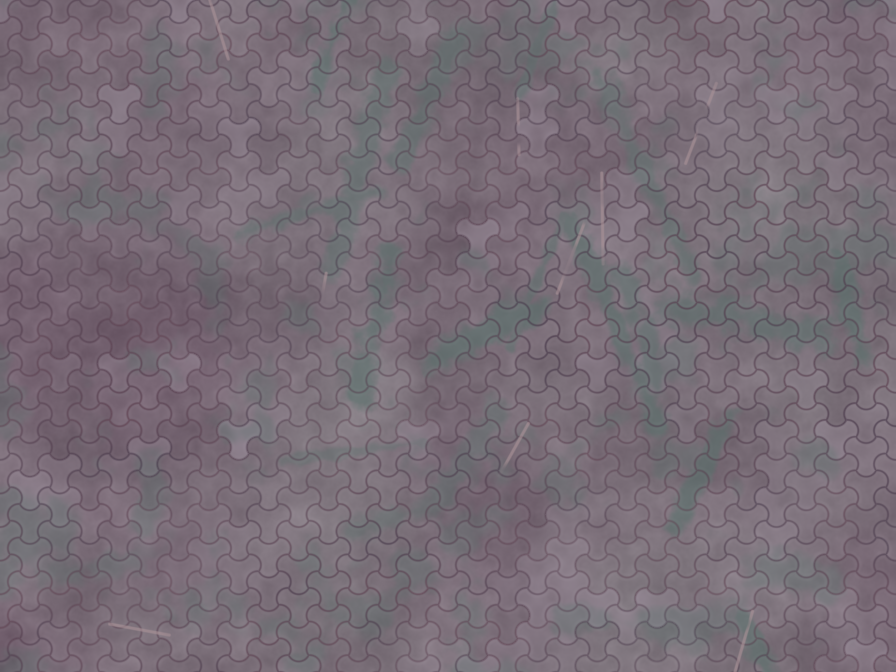
Reproduce this texture procedurally as a Shadertoy shader.

```glsl
// Weathered mauve paving of interlocking three-lobed stones, with green stains and pale scratches.

const float COLUMNS = 30.0;           // stones across a 4:3 canvas
const float ROWS = 20.0;              // stones down
const float ASPECT = 4.0 / 3.0;
const float COLUMN_STEP = 0.8660254;  // column spacing in stone heights
const float HALF_SIDE = 0.2886751;    // half a hexagon side
const float LOBE_INSET = 0.13;        // lobe centre behind its hexagon side
const float SEAM_WIDTH = 0.022;       // half width, in stone heights
const float SEAM_STRENGTH = 0.52;
const float STONE_VARIATION = 0.036;
const int STAINS = 18;
const int SCRATCHES = 9;

const vec3 MAUVE = vec3(0.455, 0.383, 0.438);
const vec3 GREY = vec3(0.490, 0.458, 0.486);
const vec3 LILAC = vec3(0.570, 0.520, 0.570);
const vec3 GREEN = vec3(0.345, 0.440, 0.420);
const vec3 SEAM_PLUM = vec3(0.270, 0.220, 0.290);
const vec3 SEAM_RED = vec3(0.390, 0.265, 0.325);
const vec3 SCRATCH = vec3(0.660, 0.570, 0.590);

float hash(vec2 p) {
    vec3 q = fract(p.xyx * 0.1031);
    q += dot(q, q.yzx + 33.33);
    return fract((q.x + q.y) * q.z);
}

float noise(vec2 p) {
    vec2 i = floor(p), f = fract(p);
    f = f * f * (3.0 - 2.0 * f);
    return mix(mix(hash(i), hash(i + vec2(1, 0)), f.x),
               mix(hash(i + vec2(0, 1)), hash(i + vec2(1, 1)), f.x), f.y);
}

float fbm(vec2 p) {
    float sum = 0.0, weight = 0.5;
    for (int i = 0; i < 4; i++) {
        sum += weight * noise(p);
        p = mat2(1.6, 1.2, -1.2, 1.6) * p + 7.3;
        weight *= 0.5;
    }
    return sum / 0.9375;
}

// Stone centre in xy, distance to the nearest seam in z.
// Each stone is a hexagon with three bulging sides and three hollow ones.
vec3 paving(vec2 q) {
    float radius = length(vec2(HALF_SIDE, LOBE_INSET));
    float seam = 1.0, best = 9.0;
    vec2 stone = vec2(0);
    float nearColumn = floor(q.x / COLUMN_STEP + 0.5);
    for (int i = -1; i <= 1; i++) {
        float column = nearColumn + float(i);
        float shift = 0.5 * mod(column, 2.0);
        float nearRow = floor(q.y - shift + 0.5);
        for (int j = -1; j <= 1; j++) {
            vec2 centre = vec2(column * COLUMN_STEP, nearRow + float(j) + shift);
            vec2 p = q - centre;
            float score = length(p);
            for (int k = 0; k < 3; k++) {
                float angle = radians(30.0 + 120.0 * float(k));
                vec2 dir = vec2(cos(angle), sin(angle));
                vec2 local = vec2(dot(p, dir) - 0.5, dot(p, vec2(-dir.y, dir.x)));
                float arc = length(local + vec2(LOBE_INSET, 0)) - radius;
                if (local.x > 0.0) {
                    seam = min(seam, abs(arc));
                    if (arc < 0.0) score = -1.0;
                }
            }
            if (score < best) { best = score; stone = centre; }
        }
    }
    return vec3(stone, seam);
}

// Distance to a randomly placed stroke; steep strokes outnumber shallow ones.
float stroke(vec2 p, float seed, float left, float halfLength) {
    vec2 centre = vec2(ASPECT * mix(left, 0.95, hash(vec2(seed, 1.7))), hash(vec2(seed, 5.3)));
    float lean = hash(vec2(seed, 9.1));
    float angle = lean < 0.3 ? mix(-0.3, 0.6, lean / 0.3) : mix(1.0, 2.1, (lean - 0.3) / 0.7);
    vec2 dir = vec2(cos(angle), sin(angle));
    p -= centre;
    return length(p - dir * clamp(dot(p, dir), -halfLength, halfLength));
}

void mainImage(out vec4 fragColor, in vec2 fragCoord) {
    vec2 uv = fragCoord / iResolution.y;
    float pixel = 1.0 / iResolution.y;
    vec2 scale = vec2(COLUMNS * COLUMN_STEP / ASPECT, ROWS);
    vec3 cell = paving(uv * scale);
    vec2 stoneUv = cell.xy / scale;

    // Stone colour: broad patches, one tone per stone, fine mottling
    float centreRight = exp(-5.0 * pow(uv.x / ASPECT - 0.65, 2.0));
    float hue = 0.15 + 0.5 * centreRight + 1.5 * (fbm(uv * 4.0 + 3.0) - 0.5);
    vec3 color = mix(MAUVE, GREY, clamp(hue, 0.0, 1.0));
    color += STONE_VARIATION * (hash(floor(cell.xy * 4.0 + 50.5)) - 0.5);
    color += 0.12 * (fbm(uv * 9.0) - 0.5) + 0.07 * (fbm(uv * 55.0) - 0.5);
    float bleach = smoothstep(0.55, 0.8, fbm(stoneUv * 11.0 + 20.0));
    color = mix(color, LILAC, bleach * (0.25 + 0.6 * noise(uv * 45.0)));

    // Ragged green stains
    float ragged = fbm(uv * 38.0 + 11.0), stain = 0.0;
    for (int i = 0; i < STAINS; i++) {
        float seed = float(i) + 13.0;
        float width = mix(0.008, 0.026, hash(vec2(seed, 2.9)));
        float d = stroke(uv, seed, 0.3, mix(0.05, 0.17, hash(vec2(seed, 4.1))));
        float strength = mix(0.35, 0.85, hash(vec2(seed, 6.7)));
        stain = max(stain, strength * (1.0 - smoothstep(0.2, 1.3, d / width + 2.0 * (ragged - 0.5))));
    }
    stain = max(stain, 0.4 * smoothstep(0.56, 0.75, fbm(uv * 13.0 + 40.0)));
    color = mix(color, GREEN, 0.8 * stain);

    // Seams with uneven depth and a faint worn rim
    float line = 1.0 - smoothstep(0.0, SEAM_WIDTH + ROWS * pixel, cell.z);
    float rim = smoothstep(0.03, 0.07, cell.z) * (1.0 - smoothstep(0.07, 0.15, cell.z));
    float depth = 0.5 + fbm(uv * 5.0 + 60.0);
    color += 0.012 * rim;
    color = mix(color, mix(SEAM_PLUM, SEAM_RED, noise(uv * 16.0)), SEAM_STRENGTH * depth * line);

    // Thin broken scratches
    for (int i = 0; i < SCRATCHES; i++) {
        float seed = float(i) + 71.0;
        float d = stroke(uv, seed, 0.1, mix(0.02, 0.08, hash(vec2(seed, 3.3))));
        float mark = 1.0 - smoothstep(0.0008, 0.0022 + pixel, d);
        color = mix(color, SCRATCH, 0.65 * mark * smoothstep(0.25, 0.6, noise(uv * 40.0 + seed)));
    }
    fragColor = vec4(color, 1.0);
}
```
